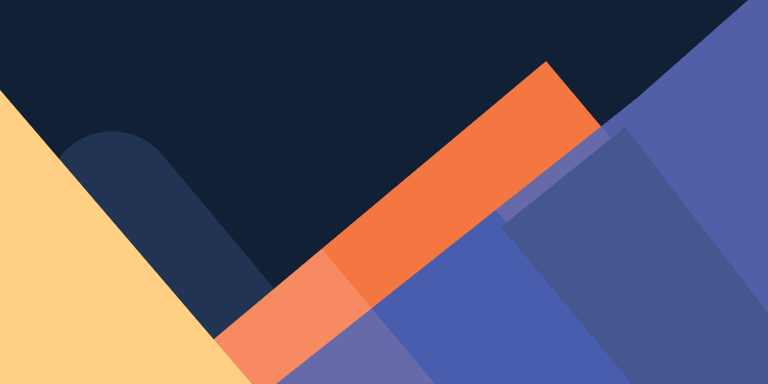
A Shadertoy shader for this background:

```glsl
const vec3 NAVY      = vec3(0.070, 0.126, 0.212);
const vec3 DUSK      = vec3(0.129, 0.204, 0.325);
const vec3 SAND      = vec3(1.000, 0.812, 0.514);
const vec3 ORANGE    = vec3(0.957, 0.467, 0.255);
const vec3 APRICOT   = vec3(0.969, 0.541, 0.380);
const vec3 INDIGO    = vec3(0.318, 0.373, 0.659);
const vec3 LAVENDER  = vec3(0.400, 0.414, 0.663);
const vec3 BLUE      = vec3(0.282, 0.365, 0.682);
const vec3 SLATE     = vec3(0.275, 0.337, 0.561);

// Signed distance to the line a-b, positive on its right-hand side
float rightOf(vec2 p, vec2 a, vec2 b) {
    vec2 d = normalize(b - a);
    return dot(p - a, vec2(d.y, -d.x));
}

// Signed distance to a capsule, positive inside
float capsule(vec2 p, vec2 a, vec2 b, float radius) {
    vec2 pa = p - a, ba = b - a;
    float t = clamp(dot(pa, ba) / dot(ba, ba), 0.0, 1.0);
    return radius - length(pa - ba * t);
}

// Paint a colour where the distance is positive, with a smooth edge
vec3 paint(vec3 base, vec3 color, float dist, float pixel) {
    return mix(base, color, clamp(0.5 + dist / pixel, 0.0, 1.0));
}

void mainImage(out vec4 fragColor, in vec2 fragCoord) {
    // Canvas spans 2 by 1 units
    vec2 p = fragCoord / iResolution.xy * vec2(2.0, 1.0);
    float pixel = 1.0 / iResolution.y;

    // Rounded bar behind the sand slope
    vec2 capCenter = vec2(0.2917, 0.4857);
    vec2 barAxis = vec2(0.641, -0.768);
    float bar = capsule(p, capCenter, capCenter + barAxis, 0.172);
    vec3 color = paint(NAVY, DUSK, bar, pixel);

    // Orange beam with a lighter overlap at its foot
    float beamEnd = rightOf(p, vec2(1.422, 0.841), vec2(1.5885, 0.643));
    float beamTop = rightOf(p, vec2(0.557, 0.117), vec2(1.422, 0.841));
    float overlap = rightOf(p, vec2(0.8385, 0.3516), vec2(1.133, 0.0));
    vec3 beamColor = paint(ORANGE, APRICOT, overlap, pixel);
    color = paint(color, beamColor, min(beamTop, beamEnd), pixel);

    // Bands inside the indigo slope
    float blueEnd = rightOf(p, vec2(1.289, 0.456), vec2(1.672, 0.0));
    vec3 slopeColor = paint(INDIGO, LAVENDER, beamEnd, pixel);
    slopeColor = paint(slopeColor, BLUE, min(blueEnd, -overlap), pixel);

    // Slate slab
    vec2 slabLeft = vec2(1.305, 0.409);
    vec2 slabPeak = vec2(1.628, 0.669);
    float slab = min(rightOf(p, slabLeft, slabPeak),
                     rightOf(p, slabPeak, vec2(2.0, 0.185)));
    slab = min(slab, -rightOf(p, slabLeft, vec2(1.646, 0.0)));
    slopeColor = paint(slopeColor, SLATE, slab, pixel);

    // Indigo slope steepens past its bend
    vec2 bend = vec2(1.659, 0.745);
    float slope = max(rightOf(p, vec2(0.719, 0.0), bend),
                      rightOf(p, bend, vec2(1.948, 1.0)));
    color = paint(color, slopeColor, slope, pixel);

    // Sand slope in front
    float sand = rightOf(p, vec2(0.0, 0.766), vec2(0.656, 0.0));
    color = paint(color, SAND, sand, pixel);

    fragColor = vec4(color, 1.0);
}
```
